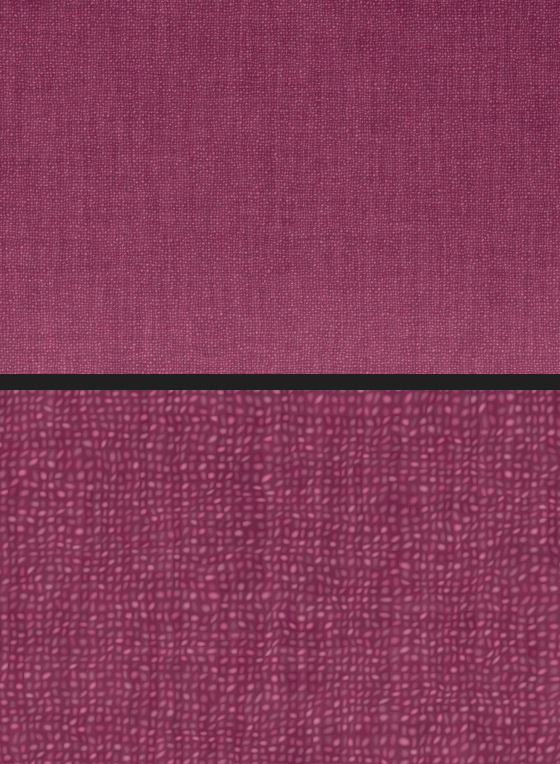
Top, the full canvas; bottom, a detail of the centre.
Give the GLSL for this texture, as a Shadertoy shader.

```glsl
const vec3 CLOTH = vec3(0.535, 0.231, 0.354);
const vec3 SHEEN = vec3(0.20, 0.18, 0.17);
const vec3 TINT_SHIFT = vec3(0.02, -0.03, -0.01);
const vec2 THREADS = vec2(130.0, 126.0); // per canvas height
const int SAMPLES = 3;

float hash(vec2 p) {
    vec3 q = fract(p.xyx * 0.1031);
    q += dot(q, q.yzx + 33.33);
    return fract((q.x + q.y) * q.z);
}

float noise(vec2 p) {
    vec2 i = floor(p), f = fract(p);
    f = f * f * (3.0 - 2.0 * f);
    float low = mix(hash(i), hash(i + vec2(1, 0)), f.x);
    float high = mix(hash(i + vec2(0, 1)), hash(i + vec2(1, 1)), f.x);
    return mix(low, high, f.y);
}

// Yarns wander slowly over the cloth and shiver from crossing to crossing
vec2 threadCoords(vec2 p, vec2 count, float wander, float shiver) {
    vec2 slow = vec2(noise(p * vec2(24.0, 7.0)), noise(p * vec2(7.0, 24.0) + 71.0));
    vec2 fine = vec2(noise(p * 60.0 + 19.0), noise(p * 60.0 + 143.0));
    return p * count + wander * slow + shiver * fine;
}

// One rounded crossing, slanted and stretched along the thread on top
float crossing(vec2 local, float weftOnTop, float slant) {
    vec2 radius = mix(vec2(0.37, 0.54), vec2(0.53, 0.40), weftOnTop);
    local.y -= slant * local.x;
    return 1.0 - smoothstep(0.2, 1.15, length(local / radius));
}

// Slight tone differences between whole yarns and short slubs
float yarnTone(vec2 cell, vec2 p) {
    float warp = noise(vec2(cell.x + 400.0, p.y * 9.0)) - 0.5;
    float weft = noise(vec2(p.x * 9.0, cell.y + 900.0)) - 0.5;
    float slub = noise(cell * vec2(0.8, 0.6) + 250.0) - 0.5;
    return 0.24 * warp + 0.16 * weft + 0.16 * slub;
}

// Light falls from the lower edge and fades to the upper right
float lighting(vec2 p) {
    float glow = 0.16 * (1.0 - smoothstep(0.0, 0.35, p.y));
    float shade = 0.14 * smoothstep(0.8, 1.5, p.x) * p.y;
    return 0.13 - 0.24 * p.y + glow - shade;
}

vec3 fabric(vec2 p) {
    vec2 thread = threadCoords(p, THREADS, 1.0, 0.6);
    vec2 cell = floor(thread);
    float weftOnTop = mod(cell.x + cell.y, 2.0);
    float grain = hash(cell + 13.0);
    float slant = 0.7 * (hash(cell + 31.0) - 0.2);
    vec2 nudge = 0.24 * (vec2(hash(cell + 83.0), hash(cell + 97.0)) - 0.5);
    float strength = mix(0.62, 1.0, weftOnTop) * (0.65 + 0.8 * grain);
    float bump = strength * crossing(fract(thread) - 0.5 - nudge, weftOnTop, slant);
    float tone = bump - 0.275 + yarnTone(cell, p) + lighting(p);
    float tint = hash(cell + 57.0) - 0.5;
    return CLOTH + SHEEN * tone + TINT_SHIFT * tint;
}

void mainImage(out vec4 fragColor, in vec2 fragCoord) {
    // Average a small grid so the fine threads stay smooth
    vec3 color = vec3(0.0);
    for (int j = 0; j < SAMPLES; j++) {
        for (int i = 0; i < SAMPLES; i++) {
            vec2 offset = (vec2(i, j) + 0.5) / float(SAMPLES) - 0.5;
            color += fabric((fragCoord + offset) / iResolution.y);
        }
    }
    fragColor = vec4(color / float(SAMPLES * SAMPLES), 1.0);
}
```
